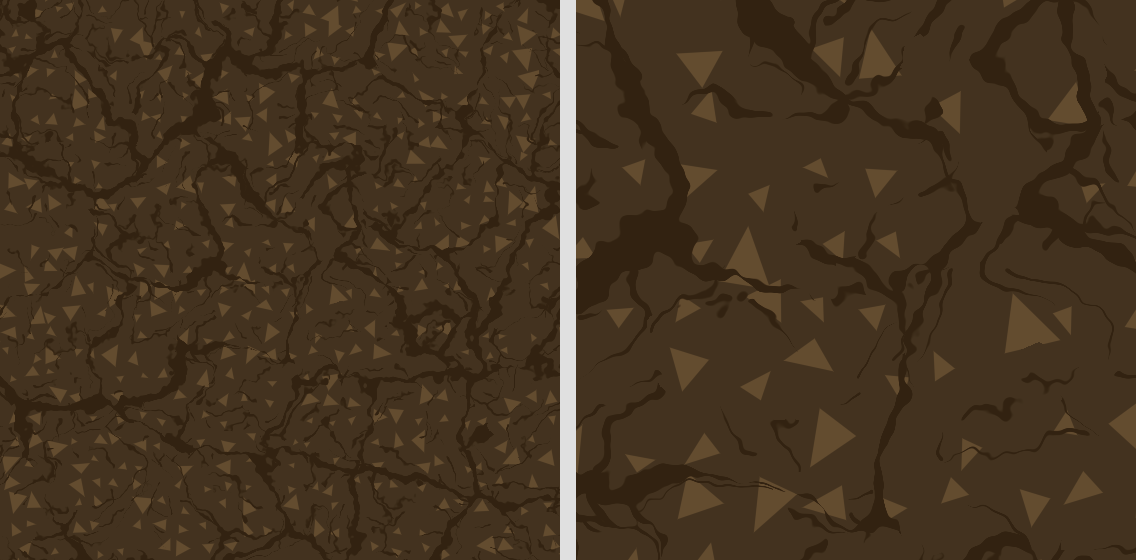
Left, the full canvas; right, a detail of the centre.
Give the GLSL for this texture, as a Shadertoy shader.

```glsl
const vec3 EARTH = vec3(0.262, 0.198, 0.122);
const vec3 CRACK = vec3(0.198, 0.135, 0.066);
const vec3 STONE = vec3(0.390, 0.297, 0.185);

vec2 hash2(vec2 p) {
    vec3 h = fract(p.xyx * vec3(0.1031, 0.1030, 0.0973));
    h += dot(h, h.yzx + 33.33);
    return fract((h.xx + h.yz) * h.zy);
}

vec2 gradientAt(vec2 cell) {
    float angle = 6.2832 * hash2(cell + 57.0).x;
    return vec2(cos(angle), sin(angle));
}

float gradientNoise(vec2 p) {
    vec2 i = floor(p), f = fract(p);
    vec2 u = f * f * f * (f * (f * 6.0 - 15.0) + 10.0);
    vec2 e = vec2(0.0, 1.0);
    float low = mix(dot(gradientAt(i), f), dot(gradientAt(i + e.yx), f - e.yx), u.x);
    float high = mix(dot(gradientAt(i + e), f - e), dot(gradientAt(i + 1.0), f - 1.0), u.x);
    return mix(low, high, u.y);
}

float smoothMin(float a, float b, float k) {
    float h = max(k - abs(a - b), 0.0) / k;
    return min(a, b) - 0.25 * h * h * k;
}

// Bends straight lines into jagged ones, with equal slope in each octave
vec2 jaggedWarp(vec2 p, float slope) {
    vec2 offset = vec2(0.0);
    float freq = 7.0;
    for (int i = 0; i < 4; i++) {
        vec2 q = p * freq + float(i) * 13.7;
        offset += vec2(gradientNoise(q), gradientNoise(q + 41.3)) * slope / freq;
        freq *= 2.5;
    }
    return p + offset;
}

// Distance to Voronoi borders; each border gets its own width or is dropped
float crackNet(vec2 p, float scale, float keep, float thin, float thick, float fillet) {
    vec2 q = p * scale, cell = floor(q), home = cell, toHome = vec2(0.0);
    float nearest = 9.0;
    for (int y = -1; y <= 1; y++)
    for (int x = -1; x <= 1; x++) {
        vec2 id = cell + vec2(x, y);
        vec2 r = id + hash2(id) - q;
        if (dot(r, r) < nearest) { nearest = dot(r, r); toHome = r; home = id; }
    }
    float gap = 1.0;
    for (int y = -2; y <= 2; y++)
    for (int x = -2; x <= 2; x++) {
        if (x == 0 && y == 0) continue;
        vec2 id = home + vec2(x, y);
        vec2 r = id + hash2(id) - q;
        float border = dot(0.5 * (r + toHome), normalize(r - toHome)) / scale;
        vec2 pick = fract(hash2(id + 31.0) + hash2(home + 31.0));
        float halfWidth = pick.x < keep ? mix(thin, thick, pick.y * pick.y) : -0.03;
        gap = smoothMin(gap, border - halfWidth, fillet);
    }
    return gap;
}

// Short tapered strokes, one per grid cell
float twigs(vec2 p, float scale, float halfWidth) {
    vec2 q = p * scale, cell = floor(q);
    float gap = 1.0;
    for (int y = -1; y <= 1; y++)
    for (int x = -1; x <= 1; x++) {
        vec2 id = cell + vec2(x, y);
        vec2 shape = hash2(id + 83.0);
        vec2 along = gradientAt(id + 17.0) * mix(0.3, 0.95, shape.x);
        vec2 r = q - id - hash2(id + 5.0);
        float t = clamp(dot(r, along) / dot(along, along), 0.0, 1.0);
        gap = min(gap, length(r - along * t) / scale - halfWidth * (1.0 - t));
    }
    return gap;
}

// Positive where the ground is firm, negative where it is shattered
float firmness(vec2 p) {
    return clamp(2.2 * gradientNoise(p * 4.3 + 2.6), -1.0, 1.0);
}

float cracks(vec2 p) {
    vec2 q = jaggedWarp(p, 0.48);
    float firm = firmness(p);
    float ragged = 0.007 * gradientNoise(p * 62.0) + 0.005 * gradientNoise(p * 14.0);
    float wide = crackNet(q, 5.8, 0.85, 0.003, 0.0105, 0.012) + ragged + 0.0015 * firm;
    float taper = 0.005 * gradientNoise(p * 11.0 + 9.0) + 0.0015 * firm;
    float fine = crackNet(q + 3.7, 13.0, 0.5, 0.0011, 0.0034, 0.003) + taper;
    return min(min(wide, fine), twigs(q, 20.0, 0.0030 - 0.0014 * firm));
}

float triangle(vec2 p, float radius, float spin, vec2 skew) {
    vec3 angle = spin + vec3(0.0, 2.094 + skew.x, 4.189 + skew.y);
    float d = -1.0;
    for (int k = 0; k < 3; k++) {
        float a = angle[k], b = angle[(k + 1) % 3];
        vec2 start = radius * vec2(cos(a), sin(a));
        vec2 side = radius * vec2(cos(b), sin(b)) - start;
        d = max(d, dot(p - start, normalize(vec2(side.y, -side.x))));
    }
    return d;
}

// Nearest stone chip: distance, centre, radius
vec4 stoneChip(vec2 p, float scale) {
    vec2 q = p * scale, cell = floor(q);
    vec4 chip = vec4(1.0, p, 0.0);
    for (int y = -1; y <= 1; y++)
    for (int x = -1; x <= 1; x++) {
        vec2 id = cell + vec2(x, y);
        vec2 centre = id + mix(vec2(0.24), vec2(0.76), hash2(id + 11.0));
        vec2 form = hash2(id + 71.0);
        float size = 1.0 + 0.22 * firmness(id / scale);
        float radius = size * mix(0.2, 0.57, form.x * form.x);
        vec2 skew = 1.1 * (hash2(id + 29.0) - 0.5);
        float d = triangle(q - centre, radius, 6.2832 * form.y, skew) / scale;
        if (d < chip.x) chip = vec4(d, centre / scale, radius / scale);
    }
    return chip;
}

void mainImage(out vec4 fragColor, in vec2 fragCoord) {
    vec2 p = fragCoord / iResolution.y;
    float soft = 0.7 / iResolution.y;
    vec3 color = EARTH;

    // Chips lie only on unbroken ground
    vec4 chip = stoneChip(p, 26.0);
    if (chip.x < soft && cracks(chip.yz) > 0.25 * chip.w)
        color = mix(STONE, color, smoothstep(-soft, soft, chip.x));

    color = mix(CRACK, color, smoothstep(-soft, soft, cracks(p)));
    fragColor = vec4(color, 1.0);
}
```
